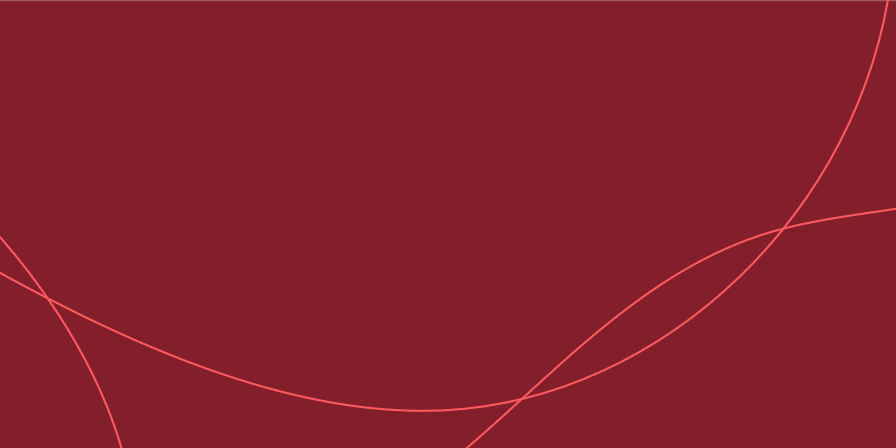
This background is drawn by a WebGL 2 fragment shader. Its source:

```glsl
#version 300 es
precision highp float;
// Thin coral curves sweeping over a flat deep red ground.
// Each curve is a chain of cubic Beziers, measured as short segments;
// a faint pale hairline runs along the top edge.

#define GROUND vec3(0.51, 0.122, 0.17)
#define CORAL vec3(1.0, 0.35, 0.365)
#define PALE vec3(0.80, 0.62, 0.63)
#define HALF_WIDTH 0.0023
#define HAIRLINE 0.0026
#define HAIRLINE_OPACITY 0.45
#define STEPS 32

uniform vec2 u_resolution;
out vec4 fragColor;

float segmentDistance(vec2 p, vec2 a, vec2 b) {
    vec2 ab = b - a;
    float h = clamp(dot(p - a, ab) / dot(ab, ab), 0.0, 1.0);
    return length(p - a - h * ab);
}

vec2 bezierPoint(vec2 a, vec2 b, vec2 c, vec2 d, float t) {
    float s = 1.0 - t;
    return s * s * s * a + 3.0 * s * s * t * b + 3.0 * s * t * t * c + t * t * t * d;
}

float bezierDistance(vec2 p, vec2 a, vec2 b, vec2 c, vec2 d) {
    float nearest = 1e3;
    vec2 previous = a;
    for (int i = 1; i <= STEPS; i++) {
        vec2 current = bezierPoint(a, b, c, d, float(i) / float(STEPS));
        nearest = min(nearest, segmentDistance(p, previous, current));
        previous = current;
    }
    return nearest;
}

// Coverage of a stroke, smoothed over about one pixel
float stroke(float dist, float pixel) {
    return clamp((HALF_WIDTH - dist) / pixel + 0.5, 0.0, 1.0);
}

void main() {
    // Canvas units: x from 0 to 2, y from 0 to 1
    vec2 p = gl_FragCoord.xy / u_resolution * vec2(2.0, 1.0);
    float pixel = 1.0 / u_resolution.y;

    // Wide bowl, from the left edge to the top right
    vec2 bowlBottom = vec2(0.943, 0.083);
    float bowl = min(
        bezierDistance(p, vec2(0.0, 0.391), vec2(0.3125, 0.219), vec2(0.638, 0.083), bowlBottom),
        bezierDistance(p, bowlBottom, vec2(1.440, 0.081), vec2(1.893, 0.490), vec2(1.982, 1.0)));

    // Short arc across the lower left corner
    float arc = bezierDistance(p, vec2(0.0, 0.471), vec2(0.117, 0.336),
                               vec2(0.221, 0.172), vec2(0.271, 0.0));

    // Wave rising from the bottom to the right edge
    vec2 waveBend = vec2(1.75, 0.490);
    float wave = min(
        bezierDistance(p, vec2(1.042, 0.0), vec2(1.25, 0.177), vec2(1.458, 0.417), waveBend),
        bezierDistance(p, waveBend, vec2(1.828, 0.510), vec2(1.914, 0.521), vec2(2.0, 0.534)));

    // Hairline at the top, then the curves over it
    float hairline = clamp((p.y - 1.0 + HAIRLINE) / pixel + 0.5, 0.0, 1.0);
    vec3 color = mix(GROUND, PALE, HAIRLINE_OPACITY * hairline);
    color = mix(color, CORAL, stroke(min(bowl, min(arc, wave)), pixel));
    fragColor = vec4(color, 1.0);
}
```
